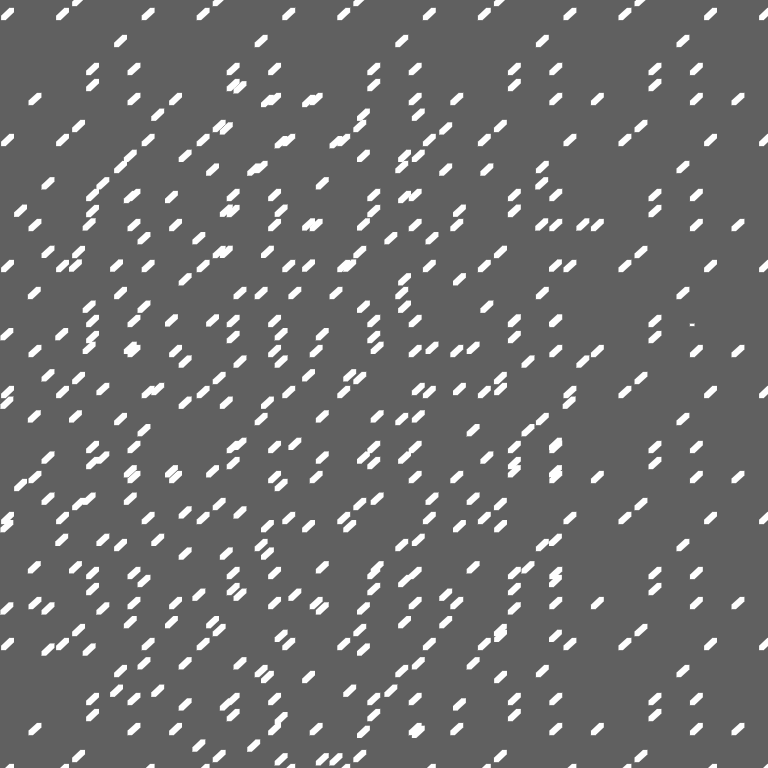
Give the GLSL for this pattern, as a WebGL 2 fragment shader.

```glsl
#version 300 es
precision highp float;
// White slanted dashes on grey: nine dashes repeat on a rectangular lattice.
// A second, skewed lattice of dashes fills a disc; its phase slips between
// diagonal bands and sectors, so the two layers collide irregularly.

uniform vec2 u_resolution;
out vec4 fragColor;

const float GRID = 56.0;                 // fine grid steps across the canvas
const vec2 PERIOD = vec2(10.252, 9.188); // repeat of the regular layer, in steps

// Dash centres inside one repeat of the regular layer
const vec2 DASHES[9] = vec2[9](
  vec2(0.55, 1.02), vec2(4.56, 1.02), vec2(5.73, 0.0),
  vec2(8.79, 2.99), vec2(6.75, 5.03), vec2(6.75, 6.20),
  vec2(9.77, 5.03), vec2(9.77, 7.22), vec2(2.55, 7.22));

// Residues modulo 89 that carry a dash in the skewed layer
const int RESIDUES[9] = int[9](12, 16, 29, 32, 47, 51, 67, 83, 86);

// Signed distance to a small square swept along a rising diagonal (y down)
float dashDistance(vec2 p) {
  const vec2 sweep = vec2(0.306, 0.284);
  const float nib = 0.164;
  vec2 box = abs(p) - sweep - nib;
  float slant = abs(p.x * sweep.y + p.y * sweep.x) - nib * (sweep.x + sweep.y);
  return max(max(box.x, box.y), slant / length(sweep));
}

float boxDistance(vec2 p, vec2 halfSize) {
  vec2 d = abs(p) - halfSize;
  return max(d.x, d.y);
}

float regularLayer(vec2 p) {
  float d = 1e3;
  for (int i = 0; i < 9; i++) {
    vec2 q = p - DASHES[i];
    q -= PERIOD * round(q / PERIOD);
    d = min(d, dashDistance(q));
  }
  // One damaged dash keeps only a small chip
  vec2 damaged = p - vec2(50.75, 23.41);
  d = max(d, -boxDistance(damaged, vec2(0.6)));
  return min(d, boxDistance(damaged - vec2(-0.28, 0.28), vec2(0.17, 0.09)));
}

// Phase slip of the skewed layer at a grid cell
int phaseSlip(ivec2 c) {
  int diagonal = c.x + c.y;
  if (c.y < 21 && diagonal > 40) return -18;
  if (c.y > 44 && c.x > 23) return -12;
  if (c.x > 31) return c.y < 33 ? -10 : (c.y < 37 ? -7 : -18);
  return diagonal < 45 ? 0 : (diagonal < 59 ? 3 : 6);
}

float skewedLayer(vec2 p) {
  ivec2 cell = ivec2(floor(p + vec2(0.0, 0.135)));
  vec2 fromCentre = vec2(cell) - vec2(21.0, 30.0);
  if (length(fromCentre) > 25.25 || cell.x > 42) return 1e3;
  int residue = (cell.x + 65 * cell.y - phaseSlip(cell) + 178) % 89;
  for (int i = 0; i < 9; i++) {
    if (residue == RESIDUES[i]) {
      return dashDistance(p - vec2(cell) - vec2(0.5, 0.365));
    }
  }
  return 1e3;
}

void main() {
  // Grid coordinates, measured from the top left
  vec2 uv = gl_FragCoord.xy / u_resolution;
  vec2 p = vec2(uv.x, 1.0 - uv.y) * GRID;

  float d = min(regularLayer(p), skewedLayer(p));
  float pixel = GRID / min(u_resolution.x, u_resolution.y);
  float ink = clamp(0.5 - d / pixel, 0.0, 1.0);

  vec3 grey = vec3(0.376);
  vec3 white = vec3(0.995);
  fragColor = vec4(mix(grey, white, ink), 1.0);
}
```
